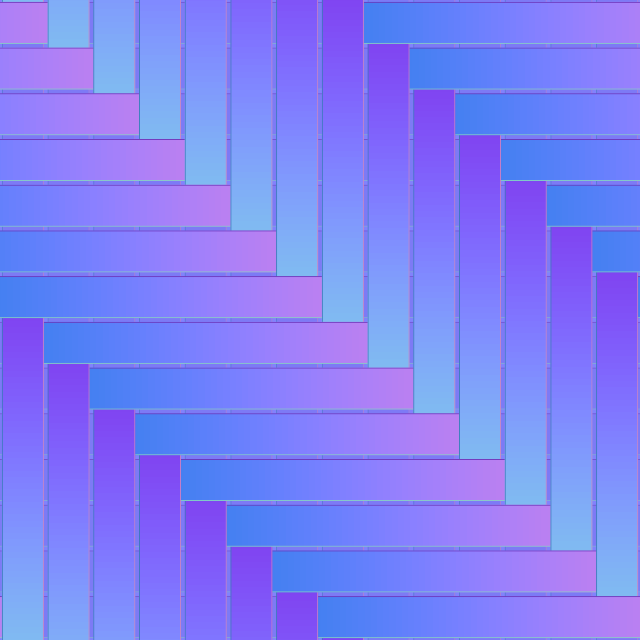
Give the GLSL for this texture map, as a WebGL 1 fragment shader.

```glsl
precision highp float;

uniform vec2 u_resolution;

const float STRIPS = 14.0;        // strips across and down; one full weave repeat
const float FLOAT_SPAN = 7.0;     // crossings a strip passes over in a row
const float HALF_WIDTH = 0.45;    // half strip width, in strip pitches
const float EDGE_WIDTH = 0.02;    // bevel line width, in strip pitches
const float MAX_SLOPE = 0.52;     // tilt at the ends of a raised span
const float SLOPE_STEPS = 26.0;   // faint terraces on each half of the arch
const float UNDER_EDGE = 0.6;     // bevel strength on lowered spans

const vec3 GAP_COLOR = vec3(0.51, 0.51, 0.99);
const vec3 UNDER_COLOR = vec3(0.49, 0.48, 0.96);
const vec3 LEFT_EDGE = vec3(0.22, 0.48, 0.72);
const vec3 RIGHT_EDGE = vec3(0.80, 0.52, 0.76);
const vec3 TOP_EDGE = vec3(0.42, 0.20, 0.72);
const vec3 BOTTOM_EDGE = vec3(0.53, 0.82, 0.76);

vec3 encodeNormal(vec2 slope) {
  return 0.5 + 0.5 * normalize(vec3(slope, 1.0));
}

// Signed distance along a strip from the middle of its nearest raised span.
float spanOffset(float along, float lane, float shift) {
  return mod(along - lane - shift, STRIPS) - 0.5 * STRIPS;
}

// Colour in rgb, coverage in alpha.
vec4 strip(float across, float offset, vec2 axis, vec3 lowEdge, vec3 highEdge, float pixel) {
  float reach = 0.5 * FLOAT_SPAN + 0.5 - HALF_WIDTH;
  float raised = 1.0 - smoothstep(-0.5 * pixel, 0.5 * pixel, abs(offset) - reach);

  // Arched face of the raised span
  float tilt = clamp(offset / reach, -1.0, 1.0);
  tilt = floor(tilt * SLOPE_STEPS + 0.5) / SLOPE_STEPS;
  vec3 color = mix(UNDER_COLOR, encodeNormal(axis * tilt * MAX_SLOPE), raised);

  // Thin bevels along both long sides
  float border = abs(across) - HALF_WIDTH;
  float line = clamp((0.5 * EDGE_WIDTH - abs(border)) / pixel + 0.5, 0.0, 1.0);
  vec3 edgeColor = across < 0.0 ? lowEdge : highEdge;
  color = mix(color, edgeColor, line * mix(UNDER_EDGE, 1.0, raised));

  float coverage = clamp((0.5 * EDGE_WIDTH - border) / pixel + 0.5, 0.0, 1.0);
  return vec4(color, coverage);
}

vec3 layer(vec3 base, vec4 top) {
  return mix(base, top.rgb, top.a);
}

void main() {
  // Strip grid, counted from the top left
  vec2 uv = gl_FragCoord.xy / u_resolution;
  vec2 p = vec2(uv.x, 1.0 - uv.y) * STRIPS;
  vec2 cell = floor(p);
  vec2 local = p - cell - 0.5;
  vec2 pixel = STRIPS / u_resolution;

  float halfSpan = 0.5 * FLOAT_SPAN;
  float alongColumn = spanOffset(p.y, cell.x, halfSpan);
  float alongRow = spanOffset(p.x, cell.y, halfSpan + 1.0);
  vec4 column = strip(local.x, alongColumn, vec2(0.0, 1.0), LEFT_EDGE, RIGHT_EDGE, pixel.x);
  vec4 row = strip(local.y, alongRow, vec2(1.0, 0.0), TOP_EDGE, BOTTOM_EDGE, pixel.y);

  // Diagonal twill order decides which strip lies on top
  bool columnOnTop = mod(cell.y - cell.x + 0.5, STRIPS) > FLOAT_SPAN;
  vec3 color = columnOnTop
    ? layer(layer(GAP_COLOR, row), column)
    : layer(layer(GAP_COLOR, column), row);

  gl_FragColor = vec4(color, 1.0);
}
```
